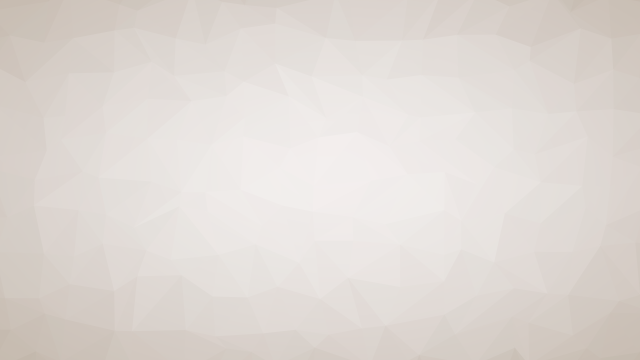
This background is drawn by a Shadertoy shader. Its source:

```glsl
// Pale warm low-poly backdrop: faceted triangles over a soft oval glow with a taupe vignette.

vec2 hash2(vec2 cell) {
    vec3 q = fract(cell.xyx * vec3(0.1031, 0.1030, 0.0973));
    q += dot(q, q.yzx + 33.33);
    return fract((q.xx + q.yz) * q.zy);
}

// Corner of the jittered mesh
vec2 meshPoint(vec2 cell) {
    return cell + 0.72 * (hash2(cell) - 0.5);
}

// Distance to the left side of the line from a to b
float leftOf(vec2 p, vec2 a, vec2 b) {
    vec2 e = b - a, d = p - a;
    return (e.x * d.y - e.y * d.x) / length(e);
}

// Oval gradient from the bright middle to the dim corners
vec3 glow(vec2 uv) {
    float r = length((uv - vec2(0.515, 0.515)) * 2.0);
    vec3 color = mix(vec3(0.952, 0.936, 0.932), vec3(0.910, 0.893, 0.880), smoothstep(0.0, 0.72, r));
    color = mix(color, vec3(0.858, 0.829, 0.809), smoothstep(0.45, 1.05, r));
    return mix(color, vec3(0.765, 0.722, 0.675), smoothstep(0.8, 1.55, r));
}

// Adds one counterclockwise facet, weighted by its smooth coverage
void addFacet(inout vec4 sum, vec2 p, vec2 a, vec2 b, vec2 c, vec2 seed, vec2 gridSize, float pixel) {
    float inside = min(leftOf(p, a, b), min(leftOf(p, b, c), leftOf(p, c, a)));
    float cover = clamp(0.5 + inside / pixel, 0.0, 1.0);
    vec2 center = (a + b + c) / 3.0;
    vec2 tone = hash2(seed + 71.7) - 0.5;
    vec3 color = glow(mix(p, center, 0.65) / gridSize);
    color += 0.010 * tone.x + tone.y * vec3(0.003, -0.005, -0.002);
    sum += vec4(color, 1.0) * cover;
}

void mainImage(out vec4 fragColor, in vec2 fragCoord) {
    float rows = 10.0;
    float pixel = rows / iResolution.y;
    vec2 gridSize = iResolution.xy * pixel;
    vec2 p = fragCoord * pixel;
    vec4 sum = vec4(glow(p / gridSize), 1.0) * 0.001;

    // Split each nearby cell along a random diagonal
    for (int y = -1; y <= 1; y++) {
        for (int x = -1; x <= 1; x++) {
            vec2 cell = floor(p) + vec2(x, y);
            vec2 a = meshPoint(cell);
            vec2 b = meshPoint(cell + vec2(1, 0));
            vec2 c = meshPoint(cell + vec2(1, 1));
            vec2 d = meshPoint(cell + vec2(0, 1));
            if (hash2(cell + 19.3).x < 0.5) {
                addFacet(sum, p, a, b, c, cell, gridSize, pixel);
                addFacet(sum, p, a, c, d, cell + 0.5, gridSize, pixel);
            } else {
                addFacet(sum, p, a, b, d, cell, gridSize, pixel);
                addFacet(sum, p, b, c, d, cell + 0.5, gridSize, pixel);
            }
        }
    }
    fragColor = vec4(sum.rgb / sum.a, 1.0);
}
```
